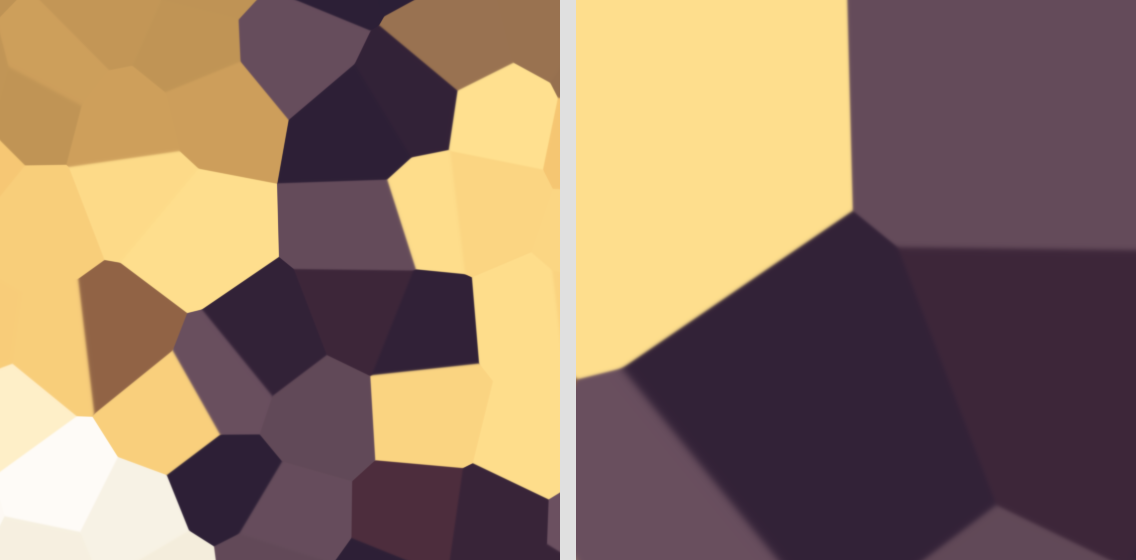
Left, the full canvas; right, a detail of the centre.
Write a Shadertoy shader that draws this background.

```glsl
#define CELLS 6.0
#define JITTER 0.96
#define SHARPNESS 100.0
#define SEED 17.0
#define INDIGO vec3(0.17, 0.12, 0.21)
#define WINE vec3(0.31, 0.18, 0.24)
#define MAUVE vec3(0.40, 0.30, 0.36)
#define GOLD vec3(0.96, 0.77, 0.44)
#define LEMON vec3(1.00, 0.88, 0.56)
#define OCHRE vec3(0.79, 0.61, 0.35)
#define UMBER vec3(0.59, 0.44, 0.31)
#define RUST vec3(0.52, 0.28, 0.19)

vec3 hash3(vec2 p) {
    vec3 q = fract(vec3(p.xyx) * vec3(0.1031, 0.1030, 0.0973));
    q += dot(q, q.yxz + 33.33);
    return fract((q.xxy + q.yzz) * q.zyx);
}

float boxDistance(vec2 p, vec2 center, vec2 halfSize) {
    vec2 d = abs(p - center) - halfSize;
    return max(d.x, d.y);
}

// Flat colour of a cell, chosen by the zone its site lies in
vec3 cellColor(vec2 site, vec3 rnd) {
    // Pale gold field, fading to white in the lower left
    vec3 color = mix(GOLD, LEMON, rnd.x);
    vec3 white = mix(vec3(0.95, 0.92, 0.84), vec3(1.0, 0.99, 0.98), rnd.y);
    color = mix(color, white, smoothstep(0.33, 0.20, site.y + 0.3 * site.x));

    // Ochre to umber along the top
    float topEdge = mix(0.75, 0.85, smoothstep(0.45, 0.70, site.x));
    if (site.y > topEdge) {
        color = mix(OCHRE, UMBER, smoothstep(0.4, 0.8, site.x));
        color *= mix(0.94, 1.03, rnd.y);
    }

    // Brown patch left of the middle
    if (boxDistance(site, vec2(0.31, 0.41), vec2(0.16, 0.11)) < 0.0)
        color = mix(UMBER, RUST, smoothstep(0.2, 0.8, rnd.x));

    // Dark upright band and lower right corner
    float bandCenter = mix(0.53, 0.61, smoothstep(0.2, 0.5, site.y));
    float band = abs(site.x - bandCenter) - 0.16;
    float corner = max(0.47 - site.x, site.y - 0.17);
    if (min(band, corner) < 0.0) {
        vec3 deep = mix(INDIGO, WINE, rnd.x * smoothstep(1.1, 0.3, site.y));
        color = mix(deep, MAUVE * mix(0.92, 1.06, rnd.y), step(0.68, rnd.z));
    }
    return color;
}

void mainImage(out vec4 fragColor, in vec2 fragCoord) {
    vec2 p = fragCoord / iResolution.xy * CELLS;
    vec2 base = floor(p);
    vec3 sum = vec3(0.0);
    float total = 0.0;
    float nearest = 100.0;

    // Soft Voronoi: borders between close sites blur more
    for (int y = -2; y <= 2; y++)
    for (int x = -2; x <= 2; x++) {
        vec2 cell = base + vec2(x, y);
        vec2 site = cell + 0.5 + JITTER * (hash3(cell + SEED).xy - 0.5);
        vec3 color = cellColor(site / CELLS, hash3(cell + SEED + 41.0));
        vec2 offset = p - site;
        float d = dot(offset, offset);

        // Keep the weights relative to the nearest site so far
        float closest = min(nearest, d);
        float rescale = exp(-SHARPNESS * (nearest - closest));
        float weight = exp(-SHARPNESS * (d - closest));
        sum = sum * rescale + color * weight;
        total = total * rescale + weight;
        nearest = closest;
    }
    fragColor = vec4(sum / total, 1.0);
}
```
